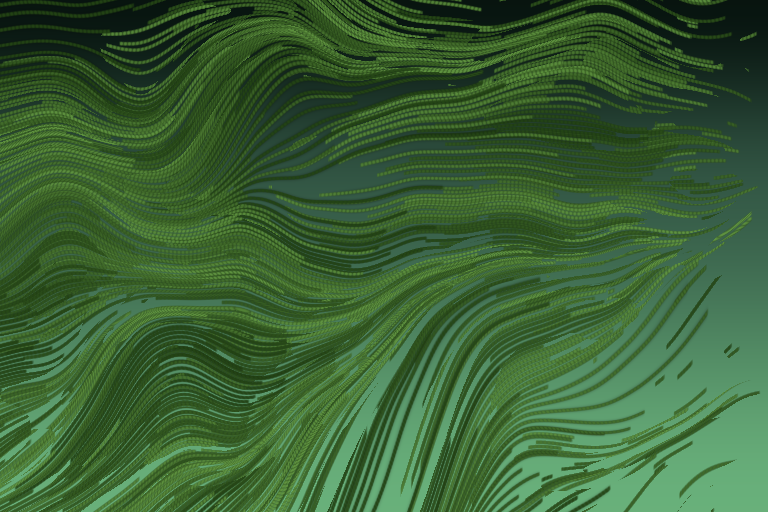
Write a Shadertoy shader that draws this background.

```glsl
// Beaded green strands drifting in bundles along a flow field over a dark-to-mint gradient.

float hash(vec2 p) {
    vec3 q = fract(p.xyx * 0.1031);
    q += dot(q, q.yzx + 33.33);
    return fract((q.x + q.y) * q.z);
}

float valueNoise(vec2 p) {
    vec2 i = floor(p), f = p - i;
    f = f * f * f * (f * (f * 6.0 - 15.0) + 10.0);
    return mix(mix(hash(i), hash(i + vec2(1, 0)), f.x),
               mix(hash(i + vec2(0, 1)), hash(i + vec2(1, 1)), f.x), f.y);
}

// Round bump of the given radius, 1 at its centre.
float bump(vec2 p, vec2 centre, float radius) {
    p = (p - centre) / radius;
    return exp(-dot(p, p));
}

// Slope dy/dx of the flow: level at the top, climbing near the bottom, with steep surges.
float flowSlope(vec2 p) {
    float swirl = valueNoise(p * vec2(4.7, 3.9) + 23.0) - 0.5;
    swirl += 0.5 * (valueNoise(p * vec2(9.3, 7.1) + 41.0) - 0.5);
    float depth = clamp(1.0 - p.y, 0.0, 1.3);
    float surge = 1.6 * bump(p, vec2(0.80, 0.10), 0.24)
                + 1.3 * bump(p, vec2(0.42, 0.80), 0.14)
                + 1.5 * bump(p, vec2(1.30, 0.32), 0.17);
    return 0.75 * pow(depth, 1.3) + mix(1.3, 2.1, depth) * swirl + surge;
}

vec3 backdrop(float y) {
    vec3 c = mix(vec3(0.41, 0.69, 0.48), vec3(0.20, 0.34, 0.27), smoothstep(0.0, 0.7, y));
    return mix(c, vec3(0.03, 0.08, 0.06), smoothstep(0.6, 1.0, y));
}

// Soft disc or band: 1 inside the radius, 0 outside.
float inside(float dist, float radius, float blur) {
    return 1.0 - smoothstep(radius - blur, radius + blur, dist);
}

void mainImage(out vec4 fragColor, in vec2 fragCoord) {
    const float columnGap = 0.25, beadPitch = 0.0078;
    float pixel = 1.0 / iResolution.y;
    vec2 p = fragCoord * pixel;
    vec3 color = backdrop(p.y);

    float slope = flowSlope(p);
    float across = inversesqrt(1.0 + slope * slope);
    float column = floor(p.x / columnGap);
    float stepX = (p.x - column * columnGap) / 10.0;
    vec2 q = p;
    float squeeze = 1.0, travelled = 0.0;

    // Trace upstream; every seed column passed contributes one layer of strands.
    for (int layer = 0; layer < 3; layer++) {
        for (int i = 0; i < 10; i++) {
            float s = flowSlope(q);
            float spread = (flowSlope(q + vec2(0, 0.01)) - s) / 0.01;
            squeeze *= max(1.0 - spread * stepX, 0.2);
            travelled += stepX * sqrt(1.0 + s * s);
            q -= stepX * vec2(1.0, s);
        }

        // Lanes merge by pairs where the flow tightens, so strands keep their width.
        float merge = clamp(round(log2(squeeze / across)), -1.0, 5.0);
        float density = 116.0 * exp2(-merge);
        float lane = q.y * density;
        vec2 id = vec2(floor(lane) + 900.0, column + 50.0);
        float offset = fract(lane) - 0.5;
        float d = offset * across / (density * squeeze);
        float source = (floor(lane) + 0.5) / density + 5.0;

        // Random start, end and clump membership.
        float r1 = hash(id), r2 = hash(id + 91.7), r3 = hash(id + 203.1);
        float age = p.x - column * columnGap;
        float clump = valueNoise(vec2(source * 11.0, id.y * 7.3));
        float alive = smoothstep(0.0, 0.004, age - 0.25 * r1)
                    * inside(age, 0.42 + 0.32 * r2, 0.003)
                    * inside(p.x, 1.06 + 0.43 * r3, 0.003)
                    * step(0.12 + 0.3 * hash(id + 57.3), clump);

        // Bundles and finer locks share a tone, brightest where the flow gathers.
        float bundle = valueNoise(vec2((q.y + 5.0) * 12.0, id.y * 5.1 + 9.0));
        float lock = valueNoise(vec2(source * 36.0, id.y * 3.7 + 2.0));
        float tone = smoothstep(0.22, 0.78, 0.6 * bundle + 0.4 * lock);
        tone = clamp(mix(tone, r2, 0.18) + 0.1 * log2(squeeze), 0.0, 1.0);

        // Soft shadow, strand body, then beads.
        float halo = (1.0 - 4.0 * offset * offset) * exp(-d * d / 0.00003);
        float settled = smoothstep(0.0, 0.06, age - 0.25 * r1);
        color *= 1.0 - 0.25 * alive * settled * halo;
        float body = inside(abs(d), 0.0034, pixel);
        vec3 bodyColor = mix(vec3(0.12, 0.235, 0.07), vec3(0.28, 0.45, 0.18), tone);
        color = mix(color, bodyColor, 0.75 * alive * body);
        float along = (fract(travelled / beadPitch + r3) - 0.5) * beadPitch;
        float bead = inside(length(vec2(along, d)), 0.0028, pixel);
        vec3 beadColor = mix(vec3(0.14, 0.27, 0.08), vec3(0.39, 0.60, 0.26), tone);
        color = mix(color, beadColor, 0.85 * alive * bead);

        column -= 1.0;
        stepX = columnGap / 10.0;
    }

    fragColor = vec4(color, 1.0);
}
```
